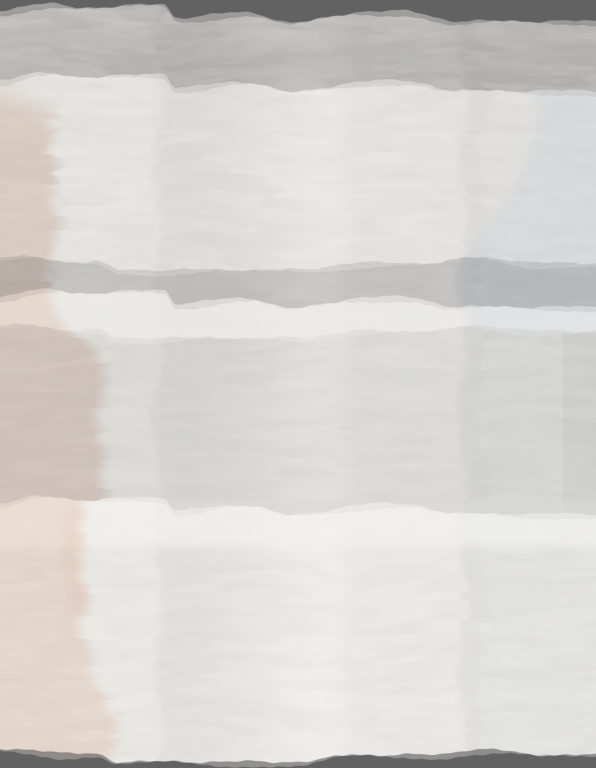
Reproduce this background procedurally as a WebGL 1 fragment shader.

```glsl
precision highp float;
// Stacked washes of pale watercolour with torn horizontal edges on dark grey.
uniform vec2 u_resolution;

float hash(vec2 p) {
  p = fract(p * vec2(0.1031, 0.1137));
  p += dot(p, p.yx + 33.33);
  return fract((p.x + p.y) * p.x * 7.31);
}

// Soft cellular noise: every cell holds one random tone
float patches(vec2 p) {
  vec2 cell = floor(p);
  float tone = 0.0, total = 0.0;
  for (int j = -1; j <= 1; j++) {
    for (int i = -1; i <= 1; i++) {
      vec2 c = cell + vec2(float(i), float(j));
      vec2 seed = vec2(hash(c + 11.0), hash(c + 47.0));
      vec2 d = c + 0.15 + 0.7 * seed - p;
      float w = exp(-16.0 * dot(d, d));
      tone += w * hash(c + 83.0);
      total += w;
    }
  }
  return tone / total - 0.5;
}

// Layered sines that roughen a torn edge
float ripple(float x, float seed) {
  return 0.0011 * sin(x * 43.0 + seed) + 0.0008 * sin(x * 97.0 + seed * 2.3)
       + 0.0004 * sin(x * 211.0 + seed * 5.1);
}

// Shared outline of the light washes' top edges
float upperRim(float x) {
  return 0.004 - 0.008 * smoothstep(0.0, 0.06, x) + 0.004 * smoothstep(0.09, 0.13, x)
       - 0.004 * smoothstep(0.15, 0.27, x) + 0.017 * smoothstep(0.275, 0.295, x)
       - 0.006 * smoothstep(0.3, 0.4, x) + 0.013 * smoothstep(0.42, 0.49, x)
       - 0.015 * smoothstep(0.49, 0.62, x) + 0.013 * smoothstep(0.68, 0.77, x);
}

// Shared outline of the light washes' bottom edges
float lowerRim(float x) {
  return 0.006 * smoothstep(0.05, 0.11, x) + 0.0105 * smoothstep(0.16, 0.2, x)
       - 0.009 * smoothstep(0.5, 0.6, x) - 0.007 * smoothstep(0.73, 0.79, x)
       + 0.007 * smoothstep(0.82, 0.9, x);
}

// Coverage below an edge, built from two overlapping translucent layers
float below(float x, float y, float edge, float seed) {
  float aa = 0.8 / u_resolution.y;
  float d = y - edge - ripple(x, seed);
  float lag = 0.004 + 0.004 * sin(x * 19.0 + seed) + ripple(x, seed + 4.0);
  return 0.65 * smoothstep(-aa, aa, d) + 0.35 * smoothstep(-aa, aa, d - lag);
}

// Soft-sided interval
float span(float a, float b, float soft, float v) {
  return smoothstep(a - soft, a + soft, v) * (1.0 - smoothstep(b - soft, b + soft, v));
}

void main() {
  vec2 uv = gl_FragCoord.xy / u_resolution;
  float x = uv.x, y = 1.0 - uv.y;

  // Horizontal brush grain
  vec2 bent = vec2(x, y + 0.004 * sin(x * 17.0 + y * 9.0));
  float broad = patches(bent * vec2(11.0, 75.0));
  float fine = patches(bent * vec2(27.0, 170.0) + 31.0);
  float grain = 0.6 * broad + 0.4 * fine;
  float wx = x + 0.018 * broad + 0.006 * sin(y * 38.0);

  // Washes from top to bottom
  float up = upperRim(x), low = lowerRim(x);
  float sheet = below(x, y, 0.0095 + up, 1.0);
  float bottom = below(x, y, 0.9753 + low, 6.0);
  float pale = below(x, y, 0.1 + up, 2.0);
  float stripe = below(x, y, 0.3346 + low, 3.0);
  float ribbon = below(x, y, 0.3815 + up, 1.5);
  float middle = below(x, y, 0.4232 + low, 3.6);
  float lowest = below(x, y, 0.651 + up, 2.4);
  vec3 col = vec3(0.725, 0.722, 0.712) + 0.02 * smoothstep(0.08, 0.02, y);
  col = mix(col, vec3(0.892, 0.888, 0.873), pale);
  col = mix(col, vec3(0.765, 0.762, 0.752), stripe);
  col = mix(col, vec3(0.918, 0.915, 0.902), ribbon);
  col = mix(col, vec3(0.858, 0.855, 0.843), middle);
  col = mix(col, vec3(0.942, 0.937, 0.922), lowest);
  col -= 0.03 * lowest * smoothstep(0.7, 0.725, y + 0.005 * broad);

  // Upright bands of light and shade
  float calm = 1.0 - 0.7 * max(ribbon - middle, span(0.65, 0.71, 0.01, y));
  float shade = -0.028 * smoothstep(0.255, 0.275, wx) * (1.0 - smoothstep(0.3, 0.5, wx));
  shade += 0.018 * smoothstep(0.42, 0.54, wx) * (1.0 - smoothstep(0.56, 0.6, wx));
  shade -= 0.015 * smoothstep(0.765, 0.785, wx);
  shade -= 0.012 * span(0.775, 0.81, 0.008, wx);
  shade -= 0.025 * smoothstep(0.943, 0.946, x) * (middle - lowest);
  col += shade * calm;

  // Blush on the left, with a drifting border in each wash
  float border = mix(0.1, 0.175, smoothstep(0.4, 0.48, y));
  border = mix(border, 0.143, lowest) + 0.05 * lowest * smoothstep(0.8, 0.94, y);
  float blush = (1.0 - smoothstep(border - 0.025, border + 0.012, wx))
              * smoothstep(0.09, 0.15, y - 0.3 * x);
  col *= 1.0 - blush * vec3(0.025, 0.075, 0.1);
  float glow = span(0.108, 0.14, 0.016, wx) * span(0.66, 0.82, 0.03, y);
  col *= 1.0 - glow * vec3(0.005, 0.03, 0.045);
  col -= 0.025 * blush * (pale - lowest) * (1.0 - ribbon + middle);

  // Cool tint on the right
  float coolEdge = 0.895 - 0.11 * smoothstep(0.19, 0.34, y);
  float cool = smoothstep(coolEdge - 0.02, coolEdge + 0.02, wx) * pale * (1.0 - 0.75 * middle);
  col += cool * vec3(-0.035, -0.017, 0.002);

  // Grain, then the dark ground above and below
  col += grain * mix(0.055, 0.028, pale) * calm;
  gl_FragColor = vec4(mix(vec3(0.385), col, sheet * (1.0 - bottom)), 1.0);
}
```
